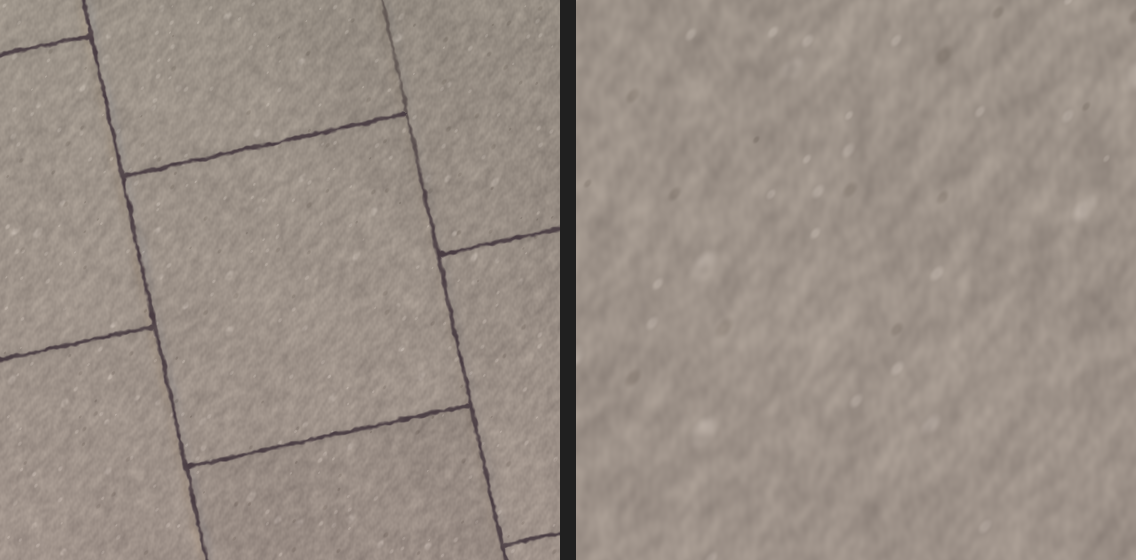
Left, the full canvas; right, a detail of the centre.
This texture is drawn by a three.js fragment shader. Its source:

```glsl
// Tilted grey-tan paving slabs in three staggered columns with thin dark joints.
// A rotated running-bond grid gives the joint distances; gradient noise adds
// the ragged edges, the diagonal grain, soft blotches and scattered pale chips.
varying vec2 vUv;

float hash(vec2 p) {
  vec3 h = fract(p.xyx * vec3(0.1031, 0.1030, 0.0973));
  h += dot(h, h.yzx + 33.33);
  return fract((h.x + h.y) * h.z);
}

vec2 gradient(vec2 cell) {
  float a = 6.2832 * hash(cell);
  return vec2(cos(a), sin(a));
}

float noise(vec2 p) {
  vec2 i = floor(p), f = fract(p);
  vec2 s = f * f * f * (f * (f * 6.0 - 15.0) + 10.0);
  vec2 e = vec2(1.0, 0.0);
  float low = mix(dot(gradient(i), f), dot(gradient(i + e), f - e), s.x);
  float high = mix(dot(gradient(i + e.yx), f - e.yx), dot(gradient(i + 1.0), f - 1.0), s.x);
  return mix(low, high, s.y);
}

float fbm(vec2 p) {
  float sum = 0.0, amp = 0.6;
  for (int i = 0; i < 4; i++) {
    sum += amp * noise(p);
    p = p * 2.03 + 17.3;
    amp *= 0.55;
  }
  return sum;
}

vec2 turn(vec2 p, float a) {
  return vec2(cos(a) * p.x + sin(a) * p.y, cos(a) * p.y - sin(a) * p.x);
}

// One randomly placed, slanted fleck in some of the grid cells
float flecks(vec2 p, float density) {
  vec2 cell = floor(p);
  vec2 centre = 0.3 + 0.4 * vec2(hash(cell + 3.1), hash(cell + 8.7));
  vec2 d = turn(fract(p) - centre, 0.9) * vec2(0.8, 1.3);
  float radius = 0.1 + 0.16 * hash(cell + 21.0);
  return step(hash(cell + 40.0), density) * (1.0 - smoothstep(radius * 0.3, radius, length(d)));
}

void main() {
  // Slab grid: columns along x, each other column shifted by half a slab
  vec2 p = turn(vUv, 0.2165);
  vec2 q = p + 0.0035 * vec2(noise(p * 38.0), noise(p * 38.0 + 50.0))
             + 0.0022 * vec2(noise(p * 110.0 + 9.0), noise(p * 110.0 + 70.0));
  float across = (q.x - 0.36) / 0.521;
  float column = floor(across);
  float stagger = 0.5 * mod(column, 2.0) + 0.014 * column;
  float up = (q.y - 0.0905) / 0.5315 - stagger;
  float row = floor(up);

  // Distances to the joints
  float side = (fract(across + 0.5) - 0.5) * 0.521;
  float dx = abs(side);
  float dy = abs(fract(up + 0.5) - 0.5) * 0.5315;
  float d = min(dx, dy);

  // Broad light, slab tone and blotches
  float tone = 0.6 - 0.3 * smoothstep(1.0, 1.8, vUv.x + vUv.y);
  tone -= 0.2 * step(row, -0.5) * step(abs(column), 0.5);
  tone += 0.08 * (hash(vec2(column, row) + 12.0) - 0.5);
  tone += 0.3 * fbm(p * 7.0);

  // Diagonal grain and fine sand
  vec2 g = turn(vUv, 0.95);
  tone += 0.55 * noise(g * vec2(28.0, 60.0));
  tone += 0.45 * noise(g * vec2(62.0, 125.0) + 31.0);
  tone += 0.28 * noise(vUv * vec2(210.0, 130.0));
  vec3 stone = mix(vec3(0.55, 0.51, 0.478), vec3(0.66, 0.617, 0.577), clamp(tone, -0.4, 1.5));
  stone += vec3(0.012, -0.004, 0.004) * (0.6 - vUv.y);

  // Pale chips and small dark pits
  stone += 0.09 * flecks(vUv * 23.0, 0.16) * (0.7 + noise(vUv * 90.0));
  stone += 0.07 * flecks(vUv * 41.0 + 5.0, 0.12);
  stone -= 0.06 * flecks(vUv * 37.0 + 19.0, 0.09);

  // Warm stain on one side of the upright joints, cool edge on the other
  float fringe = side / 0.009 * exp(-side * side / 0.00012);
  fringe *= mix(1.0, 0.35, step(0.62, p.x)) * (0.7 + noise(p * 14.0));
  stone += fringe * vec3(-0.018, 0.004, 0.034);

  // Joints: uneven width, wider where they meet, fainter at the upper right
  float faint = step(0.62, p.x) * smoothstep(0.35, 0.75, p.y) * step(dx, dy);
  float width = 0.0022 + 0.0022 * noise(p * 24.0) + 0.0022 * noise(p * 75.0 + 4.0);
  width += 0.0018 * (1.0 - smoothstep(0.004, 0.016, max(dx, dy))) - 0.0007 * faint;
  float joint = 1.0 - smoothstep(width - 0.0015, width + 0.0036, d);
  joint *= 0.92 + 0.25 * noise(p * 45.0 + 13.0) - 0.18 * faint;
  stone *= 1.0 - 0.1 * exp(-d * 110.0) * (0.8 + noise(p * 60.0));
  vec3 grout = mix(vec3(0.285, 0.235, 0.26), vec3(0.35, 0.31, 0.30), faint);

  gl_FragColor = vec4(mix(stone, grout, clamp(joint, 0.0, 1.0)), 1.0);
}
```
